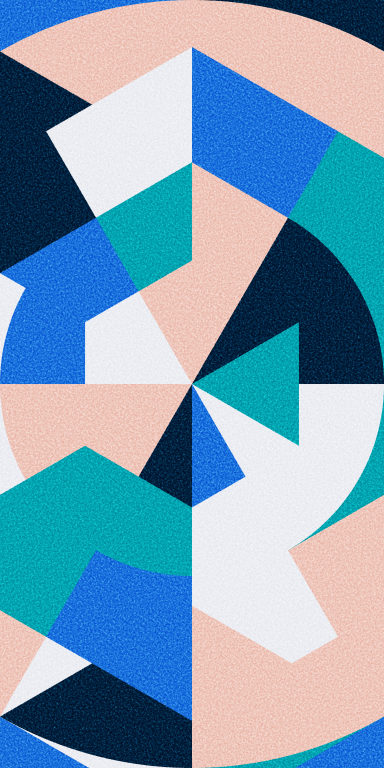
Write a Shadertoy shader that draws this background.

```glsl
// Grainy geometric mosaic: hexagon and circle rings recoloured in each wedge around a centre.

const vec3 PINK  = vec3(0.935, 0.775, 0.730);
const vec3 WHITE = vec3(0.922, 0.930, 0.950);
const vec3 BLUE  = vec3(0.100, 0.440, 0.865);
const vec3 TEAL  = vec3(0.010, 0.645, 0.695);
const vec3 NAVY  = vec3(0.004, 0.125, 0.240);
const float SIN60 = 0.8660254;

// Signed distances to every outline, negative inside
struct Outlines {
    float hexSmall, hexMid, hexLarge, hexOuter;
    float discInner, discOuter;
    float gable;     // star edge falling from the canvas side
    float steep;     // more than 60 degrees from the horizontal
    float shallow;   // less than 30 degrees from the horizontal
    float px;        // size of one pixel
};

// Hexagon with vertical sides, measured to its sides
float hexagon(vec2 p, float apothem) {
    vec2 q = abs(p);
    return max(q.x, 0.5 * q.x + SIN60 * q.y) - apothem;
}

Outlines measure(vec2 p, float px) {
    vec2 q = abs(p);
    float radius = length(p);
    return Outlines(
        hexagon(p, 0.557), hexagon(p, 1.0), hexagon(p, 1.52), hexagon(p, 2.0),
        radius - 1.0, radius - 2.0,
        dot(q, vec2(-0.5, SIN60)) - 1.0,
        dot(q, vec2(SIN60, -0.5)),
        dot(q, vec2(-0.5, SIN60)),
        px);
}

// Paint a colour over a base wherever the distance is negative
vec3 paint(vec3 base, vec3 colour, float dist, float px) {
    return mix(base, colour, clamp(0.5 - dist / px, 0.0, 1.0));
}

vec3 topLeft(Outlines o) {
    vec3 steep = paint(BLUE, PINK, o.discOuter, o.px);
    steep = paint(steep, NAVY, o.gable, o.px);
    steep = paint(steep, WHITE, o.hexLarge, o.px);
    steep = paint(steep, TEAL, o.hexMid, o.px);
    steep = paint(steep, PINK, o.hexSmall, o.px);
    vec3 ring = paint(BLUE, paint(WHITE, BLUE, o.discInner, o.px), o.shallow, o.px);
    vec3 low = paint(NAVY, ring, o.hexMid, o.px);
    low = paint(low, WHITE, o.hexSmall, o.px);
    return paint(low, steep, o.steep, o.px);
}

vec3 topRight(Outlines o) {
    vec3 outside = paint(NAVY, PINK, o.discOuter, o.px);
    vec3 steep = paint(outside, BLUE, o.hexLarge, o.px);
    steep = paint(steep, PINK, o.hexMid, o.px);
    vec3 low = paint(outside, TEAL, o.hexLarge, o.px);
    low = paint(low, NAVY, o.discInner, o.px);
    low = paint(low, TEAL, max(o.hexSmall, o.shallow), o.px);
    return paint(low, steep, o.steep, o.px);
}

vec3 bottomLeft(Outlines o) {
    vec3 steep = paint(BLUE, WHITE, o.hexOuter, o.px);
    steep = paint(steep, NAVY, o.discOuter, o.px);
    steep = paint(steep, WHITE, o.gable, o.px);
    steep = paint(steep, BLUE, o.hexLarge, o.px);
    steep = paint(steep, TEAL, o.discInner, o.px);
    steep = paint(steep, NAVY, o.hexSmall, o.px);
    vec3 low = paint(PINK, TEAL, o.hexLarge, o.px);
    low = paint(low, PINK, o.hexSmall, o.px);
    low = paint(low, paint(WHITE, PINK, o.discInner, o.px), o.shallow, o.px);
    return paint(low, steep, o.steep, o.px);
}

vec3 bottomRight(Outlines o) {
    vec3 outside = paint(BLUE, TEAL, o.hexOuter, o.px);
    outside = paint(outside, PINK, o.discOuter, o.px);
    vec3 steep = paint(outside, WHITE, max(o.hexLarge, o.gable), o.px);
    steep = paint(steep, BLUE, o.hexSmall, o.px);
    vec3 low = paint(outside, TEAL, o.hexMid, o.px);
    low = paint(low, WHITE, o.discInner, o.px);
    low = paint(low, TEAL, max(o.hexSmall, o.shallow), o.px);
    return paint(low, steep, o.steep, o.px);
}

vec2 randomGradient(vec2 cell) {
    float angle = 6.2832 * fract(sin(dot(cell, vec2(127.1, 311.7))) * 43758.5);
    return vec2(cos(angle), sin(angle));
}

float gradientNoise(vec2 p) {
    vec2 i = floor(p), f = p - i, e = vec2(1.0, 0.0);
    vec2 u = f * f * f * (f * (f * 6.0 - 15.0) + 10.0);
    float bottom = mix(dot(randomGradient(i), f), dot(randomGradient(i + e.xy), f - e.xy), u.x);
    float top = mix(dot(randomGradient(i + e.yx), f - e.yx), dot(randomGradient(i + e.xx), f - e.xx), u.x);
    return mix(bottom, top, u.y);
}

void mainImage(out vec4 fragColor, in vec2 fragCoord) {
    // Half the canvas width is one unit
    float unit = 0.5 * min(iResolution.x, 0.5 * iResolution.y);
    vec2 p = (fragCoord - 0.5 * iResolution.xy) / unit;
    Outlines o = measure(p, 1.0 / unit);

    // Four quadrants
    vec3 upper = paint(topRight(o), topLeft(o), p.x, o.px);
    vec3 lower = paint(bottomRight(o), bottomLeft(o), p.x, o.px);
    vec3 colour = paint(upper, lower, p.y, o.px);

    // Fine paper grain, turned off the pixel axes
    vec2 g = mat2(0.8, 0.6, -0.6, 0.8) * p;
    float grain = gradientNoise(g * 83.0) + gradientNoise(g * 131.0 + 37.0);
    fragColor = vec4(pow(colour, vec3(1.0 + 0.5 * grain)), 1.0);
}
```
